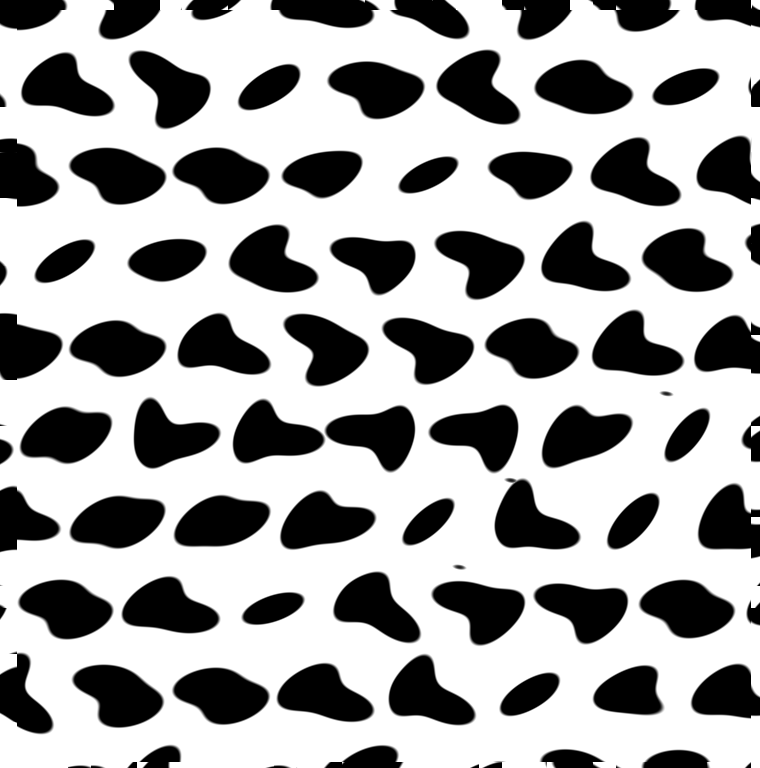
A Shadertoy shader for this pattern:

```glsl
// Staggered rows of soft black two-lobed blobs on white, each one different.

const vec2 PITCH = vec2(0.1362, 0.1141);   // column and row spacing, in canvas widths
const vec2 ORIGIN = vec2(0.087, -0.0184);  // centre of the first blob
const float LEVEL = 0.5;                   // field value at the outline

float hash(vec2 p, float seed) {
    vec3 q = fract(vec3(p.xyx + seed * 7.31) * vec3(0.1031, 0.1030, 0.0973));
    q += dot(q, q.yzx + 33.33);
    return fract((q.x + q.y) * q.z);
}

vec2 rotate(vec2 p, float angle) {
    float c = cos(angle), s = sin(angle);
    return vec2(c * p.x + s * p.y, c * p.y - s * p.x);
}

// Elliptical bump that falls to one half at its radii.
float lobe(vec2 p, vec2 centre, float angle, vec2 radii) {
    vec2 q = rotate(p - centre, angle) / radii;
    return exp2(-dot(q, q));
}

// Two summed lobes; a weak second lobe leaves a lone ellipse or a faint tail.
float blobField(vec2 p, vec2 id) {
    float second = smoothstep(0.08, 0.32, hash(id, 1.0));
    float rowTurn = 0.65 * exp(-pow((id.y - 3.7) / 0.8, 2.0));
    float turn = rowTurn + 0.35 * (hash(id, 2.0) - 0.5);
    float bend = 1.5 * (hash(id, 3.0) - 0.5);
    float axis = -0.72 + 0.5 * (hash(id, 4.0) - 0.5);

    vec2 q = rotate(p, turn);
    vec2 offset = 0.19 * second * vec2(cos(axis), sin(axis));
    vec2 radii = vec2(0.31, mix(0.125, 0.15, second));
    float tilt = 0.42 * (1.0 - 0.5 * second);
    float field = lobe(q, -offset, tilt + bend * second, radii)
                + second * lobe(q, offset, tilt - bend, radii);

    // Rare pale speck above the blob
    float speck = 0.53 * step(0.96, hash(id, 5.0))
                * lobe(p, vec2(-0.2, 0.4), -0.15, vec2(0.16, 0.06));
    return max(field, speck);
}

// Strongest field among the nearby blobs of the staggered lattice.
float latticeField(vec2 uv) {
    vec2 p = (uv - ORIGIN) / PITCH;
    float row = floor(p.y + 0.5);
    float field = 0.0;
    for (int j = -1; j <= 1; j++) {
        float y = row + float(j);
        float stagger = 0.5 * mod(y, 2.0);
        float column = floor(p.x - stagger + 0.5);
        for (int i = -1; i <= 1; i++) {
            vec2 id = vec2(column + float(i), y);
            vec2 local = (uv - ORIGIN) / PITCH.x;
            local -= vec2(id.x + stagger, y * PITCH.y / PITCH.x);
            field = max(field, blobField(local, id));
        }
    }
    return field;
}

// Blockwise slips along the canvas border, which leave small notches.
vec2 frayBorder(vec2 uv, vec2 size) {
    vec2 block = floor(uv / 0.03);
    float side = max(step(uv.x, 0.022), step(size.x - 0.012, uv.x));
    float cap = max(step(uv.y, 0.008), step(size.y - 0.013, uv.y));
    float slipX = 0.04 * (hash(vec2(block.x, 3.0), 6.0) - 0.5);
    float slipY = 0.04 * (hash(vec2(5.0, block.y), 7.0) - 0.5);
    return uv + vec2(cap * slipX, side * slipY);
}

void mainImage(out vec4 fragColor, in vec2 fragCoord) {
    vec2 uv = fragCoord / iResolution.x;
    vec2 size = iResolution.xy / iResolution.x;
    float field = latticeField(frayBorder(uv, size));

    // Fixed field softness blurs thin tails more than steep edges
    float softness = max(0.05, 3.0 / (PITCH.x * iResolution.x));
    float ink = smoothstep(LEVEL - softness, LEVEL + softness, field);
    fragColor = vec4(vec3(1.0 - ink), 1.0);
}
```
